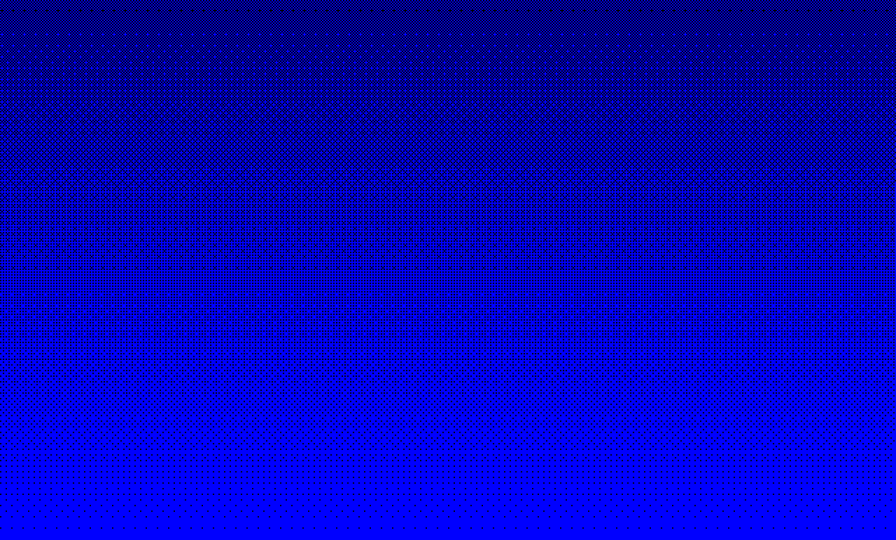
Write a Shadertoy shader that draws this background.

```glsl
// Blue backdrop fading towards black at the top through an 8x8 ordered dither.

const vec3  BLUE         = vec3(0.0, 0.0, 1.0);
const vec3  BLACK        = vec3(0.0);
const vec2  GRID         = vec2(640.0, 384.0); // dither cells across and down
const float BOTTOM_LEVEL = 1.0;                // share of blue cells at the foot
const float TOP_LEVEL    = 0.48;               // share of blue cells at the head
const int   BAYER_BITS   = 3;                  // matrix side is 2^bits
const int   MAX_SPAN     = 5;                  // cells a pixel may touch per axis

// Ordered dither threshold in 0..1, built by interleaving coordinate bits
float bayerThreshold(ivec2 cell) {
    int rank = 0;
    for (int i = 0; i < BAYER_BITS; i++) {
        ivec2 b = (cell >> i) & 1;
        rank = rank * 4 + (b.x ^ b.y) * 2 + b.y;
    }
    float count = float(1 << (2 * BAYER_BITS));
    return (float(rank) + 0.5) / count;
}

// 1 for a blue cell, 0 for a black one; rows count down from the top
float cellInk(vec2 cell) {
    float depth = clamp((cell.y + 0.5) / GRID.y, 0.0, 1.0);
    float level = mix(TOP_LEVEL, BOTTOM_LEVEL, depth);
    return step(bayerThreshold(ivec2(cell)), level);
}

void mainImage(out vec4 fragColor, in vec2 fragCoord) {
    // Pixel footprint measured in dither cells
    vec2 footprint = GRID / iResolution.xy;
    vec2 center = vec2(fragCoord.x, iResolution.y - fragCoord.y) * footprint;
    vec2 lo = center - 0.5 * footprint;
    vec2 hi = center + 0.5 * footprint;

    // Exact area average of the cells under the pixel
    float ink = 0.0;
    float area = 0.0;
    for (int y = 0; y < MAX_SPAN; y++) {
        for (int x = 0; x < MAX_SPAN; x++) {
            vec2 cell = floor(lo) + vec2(x, y);
            vec2 overlap = max(min(hi, cell + 1.0) - max(lo, cell), 0.0);
            float weight = overlap.x * overlap.y;
            ink += weight * cellInk(cell);
            area += weight;
        }
    }

    fragColor = vec4(mix(BLACK, BLUE, ink / area), 1.0);
}
```
